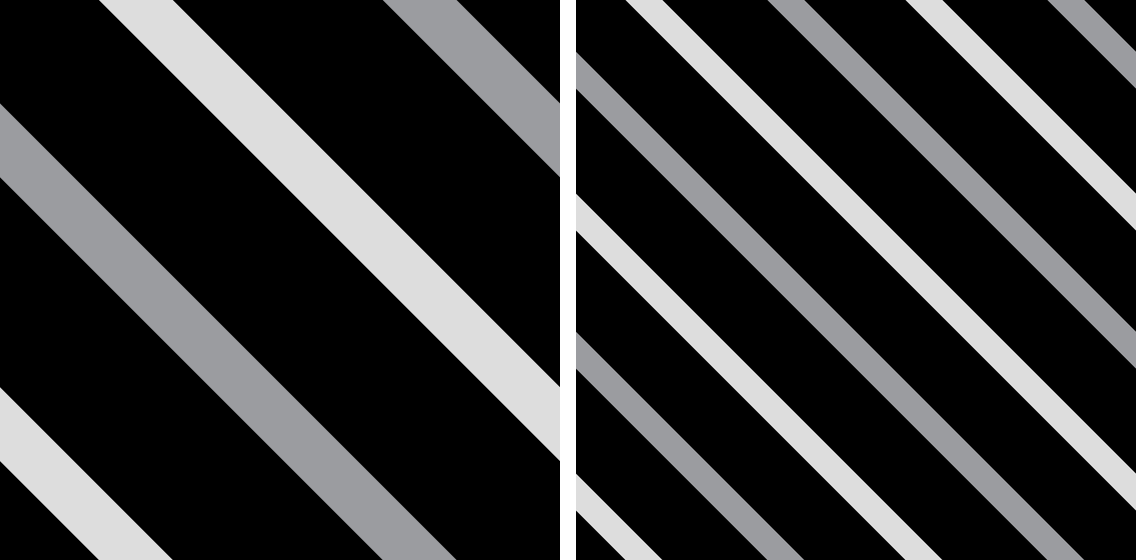
Left, the tile; right, the same tile 2 across and 2 down.
Give the GLSL for this pattern, as a WebGL 1 fragment shader.

```glsl
precision highp float;
// Diagonal stripes, alternating light and mid grey on black, one pair per tile.

uniform vec2 u_resolution;

// Coverage of a stripe repeating once per unit of the diagonal coordinate.
float stripe(float diagonal, float center, float halfWidth, float pixel) {
    float dist = abs(fract(diagonal - center + 0.5) - 0.5) - halfWidth;
    return clamp(0.5 - dist / pixel, 0.0, 1.0);
}

void main() {
    vec2 uv = gl_FragCoord.xy / u_resolution;

    // Constant along lines falling to the right; wraps on both axes
    float diagonal = uv.x + uv.y;
    float pixel = length(1.0 / u_resolution);

    vec3 color = vec3(0.0);
    color = mix(color, vec3(0.867), stripe(diagonal, 0.2425, 0.066, pixel));
    color = mix(color, vec3(0.608, 0.612, 0.627), stripe(diagonal, 0.7493, 0.066, pixel));

    gl_FragColor = vec4(color, 1.0);
}
```
